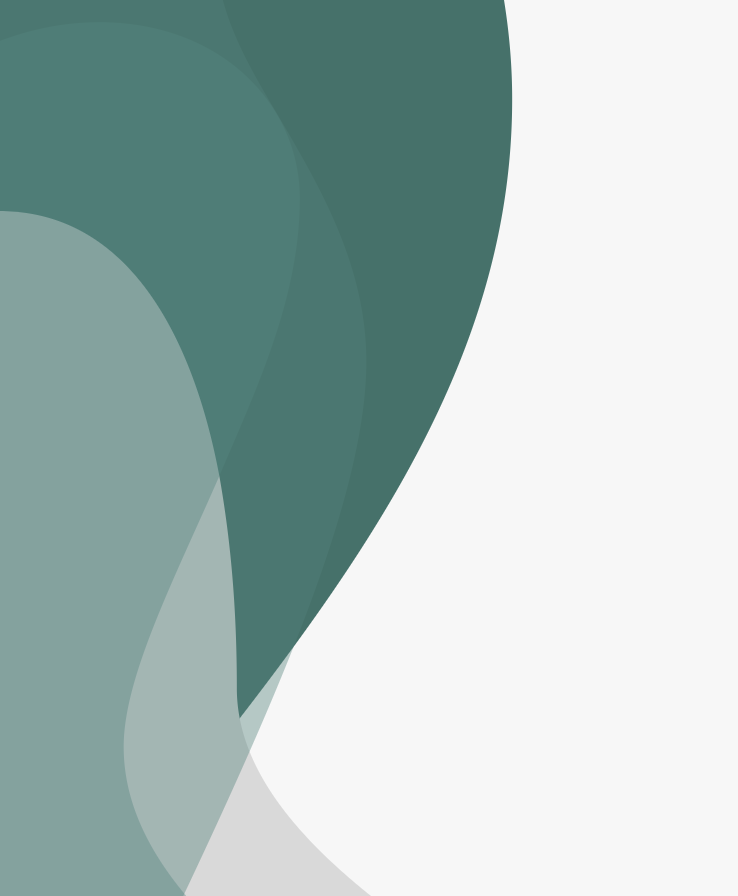
Reproduce this background procedurally as a Shadertoy shader.

```glsl
// Overlapping translucent teal waves and a pale grey dome on an off-white ground.

// Signed distance to a cubic curve running down the canvas; negative on its left.
float curveSide(vec2 p, vec2 a, vec2 b, vec2 c, vec2 d) {
    // Bisect for the parameter whose height equals p.y
    float low = 0.0, high = 1.0;
    for (int i = 0; i < 18; i++) {
        float t = 0.5 * (low + high), s = 1.0 - t;
        float y = s*s*s*a.y + 3.0*s*s*t*b.y + 3.0*s*t*t*c.y + t*t*t*d.y;
        if (y < p.y) low = t; else high = t;
    }
    float t = 0.5 * (low + high), s = 1.0 - t;
    vec2 point = s*s*s*a + 3.0*s*s*t*b + 3.0*s*t*t*c + t*t*t*d;
    vec2 tangent = normalize(s*s*(b - a) + 2.0*s*t*(c - b) + t*t*(d - c));
    vec2 offset = p - point;
    return offset.x * tangent.y - offset.y * tangent.x;
}

// Broad dark lobe reaching furthest right
float darkLobe(vec2 p) {
    if (p.y < 85.0)
        return curveSide(p, vec2(432, 0), vec2(436.5, 28), vec2(439, 56), vec2(439, 85));
    return curveSide(p, vec2(439, 85), vec2(439, 285), vec2(335, 448), vec2(206, 615));
}

// Grey dome that flares out at the foot
float greyDome(vec2 p) {
    if (p.y < 408.0)
        return curveSide(p, vec2(0, 181), vec2(105, 181), vec2(164, 280), vec2(188, 408));
    if (p.y < 590.0)
        return curveSide(p, vec2(188, 408), vec2(199, 470), vec2(203, 530), vec2(203, 590));
    return curveSide(p, vec2(203, 590), vec2(203, 657), vec2(253, 716), vec2(318, 768));
}

// Middle wave, full height
float middleWave(vec2 p) {
    if (p.y < 126.0)
        return curveSide(p, vec2(191, 0), vec2(203, 45), vec2(231, 85), vec2(254, 126));
    if (p.y < 310.0)
        return curveSide(p, vec2(254, 126), vec2(285, 180), vec2(314, 240), vec2(314, 310));
    return curveSide(p, vec2(314, 310), vec2(314, 420), vec2(243, 586), vec2(158, 766));
}

// Inner wave with a rounded crest
float innerWave(vec2 p) {
    if (p.y < 170.0) {
        float crest = 19.0 + 16.0 * pow(max(85.0 - p.x, 0.0) / 85.0, 2.0);
        float side = curveSide(p, vec2(85, 19), vec2(190, 19), vec2(257, 90), vec2(257, 170));
        return max(side, crest - p.y);
    }
    if (p.y < 408.0)
        return curveSide(p, vec2(257, 170), vec2(257, 255), vec2(220, 333), vec2(188, 408));
    if (p.y < 640.0)
        return curveSide(p, vec2(188, 408), vec2(150, 495), vec2(106, 580), vec2(106, 640));
    return curveSide(p, vec2(106, 640), vec2(106, 690), vec2(130, 732), vec2(158, 766));
}

void mainImage(out vec4 fragColor, in vec2 fragCoord) {
    // Design grid: 768 units tall, y pointing down
    float pixel = 768.0 / iResolution.y;
    vec2 p = vec2(fragCoord.x, iResolution.y - fragCoord.y) * pixel;

    // Smooth coverage of each layer
    vec4 distances = vec4(darkLobe(p), greyDome(p), middleWave(p), innerWave(p));
    vec4 cover = clamp(0.5 - distances / pixel, 0.0, 1.0);

    // Opaque layers first, then the two translucent veils
    vec3 color = vec3(0.969);
    color = mix(color, vec3(0.275, 0.443, 0.416), cover.x);
    color = mix(color, vec3(0.851), cover.y);
    color = mix(color, vec3(0.325, 0.503, 0.480), 0.4 * cover.z);
    color = mix(color, vec3(0.329, 0.522, 0.500), 0.4 * cover.w);
    fragColor = vec4(color, 1.0);
}
```
